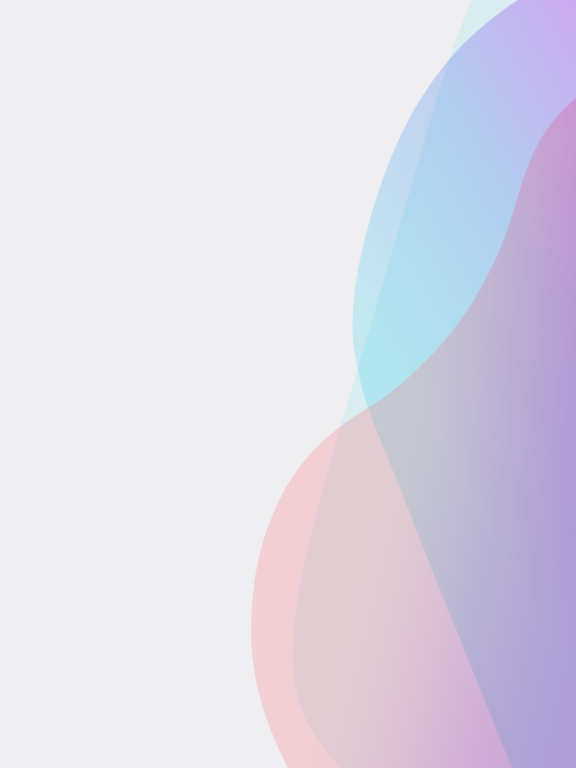
Write a Shadertoy shader that draws this background.

```glsl
// Three translucent, overlapping waves entering a pale grey field from the right.
// Each wave's left rim is a cubic Hermite curve x(y); two layers tint by
// multiplication, and the coral-to-violet wave is blended over them.

const int KNOTS = 10;

const vec3 PAPER = vec3(0.937, 0.937, 0.945);
const vec3 ICE_TINT = vec3(0.907, 0.987, 0.997);

// Blue wave: three-stop tint along an axis
const vec3 CYAN_TINT = vec3(0.815, 0.970, 0.995);
const vec3 BLUE_TINT = vec3(0.810, 0.875, 0.995);
const vec3 LILAC_TINT = vec3(0.945, 0.720, 1.000);
const vec2 BLUE_ORIGIN = vec2(0.66, 0.564);
const vec2 BLUE_AXIS = vec2(1.496, 1.130);

// Coral wave: two-stop colour along an axis
const vec3 CORAL = vec3(0.963, 0.515, 0.545);
const vec3 VIOLET = vec3(0.660, 0.000, 0.620);
const vec2 CORAL_ORIGIN = vec2(0.517, 0.0);
const vec2 CORAL_AXIS = vec2(2.26, -0.753);
const float CORAL_ALPHA = 0.30;

const float EDGE_SOFTNESS = 0.8; // half width of the rim, in output samples

// Rim knots from bottom to top: (y, x, dx/dy)
const vec3 ICE_RIM[KNOTS] = vec3[KNOTS](
    vec3(0.000, 0.594, -1.40), vec3(0.082, 0.521, -0.43),
    vec3(0.141, 0.508, 0.00), vec3(0.206, 0.514, 0.17),
    vec3(0.297, 0.538, 0.32), vec3(0.447, 0.592, 0.385),
    vec3(0.580, 0.645, 0.39), vec3(0.7135, 0.697, 0.39),
    vec3(0.919, 0.778, 0.42), vec3(1.000, 0.819, 0.52));

const vec3 BLUE_RIM[KNOTS] = vec3[KNOTS](
    vec3(0.000, 0.889, -0.54), vec3(0.232, 0.764, -0.54),
    vec3(0.362, 0.696, -0.52), vec3(0.469, 0.639, -0.46),
    vec3(0.518, 0.6215, -0.28), vec3(0.5755, 0.612, 0.00),
    vec3(0.7135, 0.642, 0.37), vec3(0.824, 0.696, 0.63),
    vec3(0.919, 0.776, 1.09), vec3(1.000, 0.899, 2.00));

const vec3 CORAL_RIM[KNOTS] = vec3[KNOTS](
    vec3(0.000, 0.500, -0.69), vec3(0.177, 0.436, 0.00),
    vec3(0.336, 0.477, 0.59), vec3(0.469, 0.639, 2.20),
    vec3(0.531, 0.740, 1.35), vec3(0.648, 0.851, 0.68),
    vec3(0.727, 0.892, 0.41), vec3(0.805, 0.929, 0.64),
    vec3(0.872, 1.000, 1.60), vec3(1.000, 1.250, 2.00));

// Horizontal position of a rim at height y
float rimX(vec3 rim[KNOTS], float y) {
    vec3 a = rim[0], b = rim[1];
    for (int i = 1; i < KNOTS - 1; i++) {
        if (y > rim[i].x) {
            a = rim[i];
            b = rim[i + 1];
        }
    }
    float span = b.x - a.x;
    float t = (y - a.x) / span;
    float s = 1.0 - t;
    return s * s * ((1.0 + 2.0 * t) * a.y + t * span * a.z)
         + t * t * ((1.0 + 2.0 * s) * b.y - s * span * b.z);
}

// Antialiased coverage of the area to the right of a rim
float coverage(vec3 rim[KNOTS], vec2 uv) {
    float d = uv.x - rimX(rim, uv.y);
    float texel = length(vec2(dFdx(d), dFdy(d)));
    return smoothstep(-EDGE_SOFTNESS, EDGE_SOFTNESS, d / texel);
}

void mainImage(out vec4 fragColor, in vec2 fragCoord) {
    vec2 uv = fragCoord / iResolution.xy;
    vec3 color = PAPER;

    // Ice and blue tints
    float t = clamp(dot(uv - BLUE_ORIGIN, BLUE_AXIS), 0.0, 1.0);
    vec3 blueTint = mix(CYAN_TINT, BLUE_TINT, min(2.0 * t, 1.0));
    blueTint = mix(blueTint, LILAC_TINT, max(2.0 * t - 1.0, 0.0));
    color *= mix(vec3(1.0), ICE_TINT, coverage(ICE_RIM, uv));
    color *= mix(vec3(1.0), blueTint, coverage(BLUE_RIM, uv));

    // Coral veil on top
    float u = smoothstep(0.0, 1.0, dot(uv - CORAL_ORIGIN, CORAL_AXIS));
    vec3 veil = mix(CORAL, VIOLET, u);
    color = mix(color, veil, CORAL_ALPHA * coverage(CORAL_RIM, uv));

    fragColor = vec4(color, 1.0);
}
```
